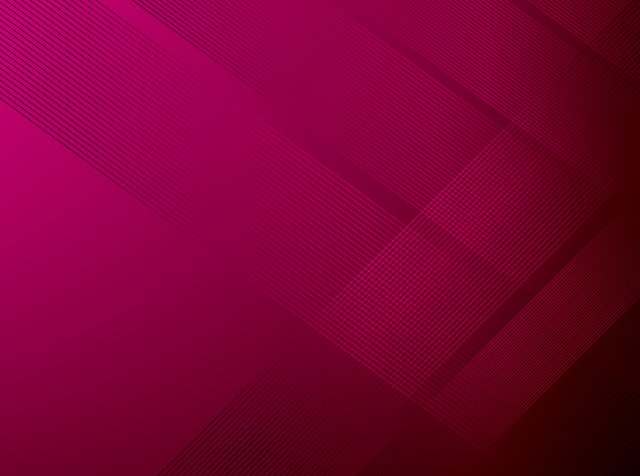
Reproduce this background procedurally as a WebGL 1 fragment shader.

```glsl
precision highp float;
// Magenta-to-black gradient crossed by diagonal bands of fine glowing lines.

uniform vec2 u_resolution;

#define FALL_SLOPE 0.73
#define LINE_HALF_WIDTH 0.0010
#define LINE_OPACITY 0.76
#define FILL_STRENGTH 0.010
#define FADE_LENGTH 0.32
#define GLOW_GAIN 1.2
#define GLOW_TINT vec3(0.25, 0.0, 0.18)
#define SHADE_GAIN 0.22

// Background: red falls off from the top left, blue fades out first.
vec3 backdrop(vec2 p) {
  float loss = p.x * (0.26 + 0.057 * p.x)
             + p.y * (0.17 + 0.18 * p.y)
             - 0.13 * p.x * p.y
             + 0.07 * smoothstep(0.95, 1.35, p.x);
  float red = max(0.04, 0.79 - loss);
  return vec3(red, 0.0, max(0.0, 0.83 * red - 0.2));
}

// Area-filtered coverage of the nearest of count + 1 evenly spaced lines.
float lineCoverage(float v, vec2 span, float count, float scale) {
  float spacing = (span.y - span.x) / count;
  float index = (v - span.x) / spacing;
  float nearest = clamp(floor(index + 0.5), 0.0, count);
  float dist = abs(index - nearest) * spacing * scale;
  float pixel = 1.0 / u_resolution.y;
  float cover = (LINE_HALF_WIDTH + 0.5 * pixel - dist) / pixel;
  return clamp(cover, 0.0, min(1.0, 2.0 * LINE_HALF_WIDTH / pixel));
}

// Adds one band. v runs across it, scale turns v into distance, and the
// lines glow within the lit range of "along" and are shaded outside it.
vec3 addBand(vec3 color, float v, float scale, vec2 span, float count,
             float along, vec2 lit) {
  float reach = min(along - lit.x, lit.y - along) / FADE_LENGTH;
  float tone = clamp(reach, -1.0, 1.0);
  float pixel = 1.0 / u_resolution.y;
  float edge = min(v - span.x, span.y - v) * scale;
  float inside = smoothstep(-0.5 * pixel, 0.5 * pixel, edge);
  vec3 glow = color * GLOW_GAIN + GLOW_TINT;
  vec3 ink = tone > 0.0 ? glow : color * SHADE_GAIN;
  color += inside * max(tone, 0.0) * FILL_STRENGTH * vec3(1.0, 0.0, 0.6);
  float alpha = lineCoverage(v, span, count, scale) * abs(tone);
  return mix(color, ink, alpha * LINE_OPACITY);
}

void main() {
  // Height is one unit, with y measured down from the top.
  vec2 p = gl_FragCoord.xy / u_resolution.y;
  p.y = 1.0 - p.y;

  float falling = p.y - FALL_SLOPE * p.x;
  float rising = p.y + p.x;
  float climb = p.x - p.y;
  float fallScale = inversesqrt(1.0 + FALL_SLOPE * FALL_SLOPE);
  float riseScale = inversesqrt(2.0);

  vec3 color = backdrop(p);

  // Bands descending to the right, from the lowest upward.
  color = addBand(color, falling, fallScale, vec2(-0.147, 0.206), 28.0,
                  p.x, vec2(0.46, 1.08));
  color = addBand(color, falling, fallScale, vec2(-0.498, -0.203), 28.0,
                  p.x, vec2(0.63, 1.20));
  color = addBand(color, falling, fallScale, vec2(-0.775, -0.533), 28.0,
                  p.x, vec2(0.74, 1.32));
  color = addBand(color, falling, fallScale, vec2(-1.050, -0.810), 28.0,
                  p.x, vec2(0.90, 1.45));

  // Bands climbing to the right.
  color = addBand(color, rising, riseScale, vec2(1.332, 1.690), 28.0,
                  climb, vec2(-0.10, 0.98));
  color = addBand(color, rising, riseScale, vec2(1.750, 1.965), 28.0,
                  climb, vec2(0.0, 0.92));

  gl_FragColor = vec4(clamp(color, 0.0, 1.0), 1.0);
}
```
